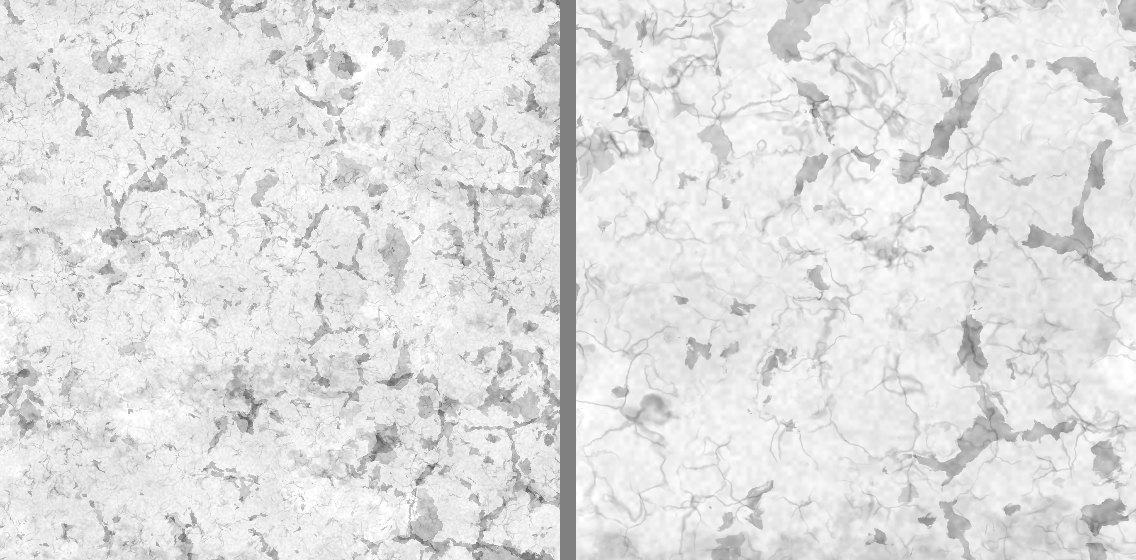
Left, the full canvas; right, a detail of the centre.
This texture is drawn by a three.js fragment shader. Its source:

```glsl
#define BASE_TONE 0.945
#define CLOUD_DEPTH 0.055
#define HAIRLINE_DEPTH 0.15
#define CRACK_DEPTH 0.15
#define TRAIL_DEPTH 0.22
#define PATCH_DEPTH 0.21
#define SMEAR_DEPTH 0.1
#define BLEACH_GAIN 0.055
#define GRAIN_GAIN 0.07
#define COARSE_WARP 0.045
#define FINE_WARP 0.018

varying vec2 vUv;

vec2 hash22(vec2 p) {
  vec3 q = fract(vec3(p.xyx) * vec3(0.1031, 0.1030, 0.0973));
  q += dot(q, q.yzx + 33.33);
  return fract((q.xx + q.yz) * q.zy);
}

float noise(vec2 p) {
  vec2 cell = floor(p);
  vec2 f = fract(p);
  vec2 w = f * f * (3.0 - 2.0 * f);
  float bottom = mix(hash22(cell).x, hash22(cell + vec2(1.0, 0.0)).x, w.x);
  float top = mix(hash22(cell + vec2(0.0, 1.0)).x, hash22(cell + 1.0).x, w.x);
  return mix(bottom, top, w.y);
}

// Layered noise, each octave turned to hide the lattice
float fbm(vec2 p) {
  float sum = 0.0;
  float weight = 0.516;
  for (int i = 0; i < 5; i++) {
    sum += weight * noise(p);
    p = mat2(1.6, 1.2, -1.2, 1.6) * p + 17.3;
    weight *= 0.5;
  }
  return sum;
}

vec2 wobble(vec2 p) {
  return vec2(fbm(p), fbm(p + 41.0)) - 0.5;
}

// Gap between the two nearest grain centres: zero on grain borders
float grainBorder(vec2 p) {
  vec2 cell = floor(p);
  float nearest = 8.0;
  float second = 8.0;
  for (int y = -1; y <= 1; y++) {
    for (int x = -1; x <= 1; x++) {
      vec2 id = cell + vec2(float(x), float(y));
      float d = length(id + hash22(id) - p);
      second = min(second, max(nearest, d));
      nearest = min(nearest, d);
    }
  }
  return second - nearest;
}

float line(float distanceToLine, float width) {
  return 1.0 - smoothstep(0.0, width, distanceToLine);
}

void main() {
  vec2 p = vUv + 3.0;
  vec2 warped = p + COARSE_WARP * wobble(p * 17.0);
  vec2 frayed = warped + FINE_WARP * wobble(p * 65.0 + 7.0);
  float fine = fbm(p * 85.0 + 9.0);
  float region = fbm(p * 7.0 + 23.0);

  // Soft clouds and granular surface
  float tone = BASE_TONE + 0.07 * (fine - 0.5);
  tone -= CLOUD_DEPTH * smoothstep(0.4, 0.75, fbm(p * vec2(8.0, 13.0)) + 0.7 * (fine - 0.5));
  tone += GRAIN_GAIN * (noise(p * 330.0) - 0.5);

  // Broken hairlines around small grains, and winding cracks at two sizes
  float strength = 0.2 + noise(p * 16.0 + 5.0);
  float broken = smoothstep(0.3, 0.62, fbm(p * 60.0 + 33.0));
  float hairline = line(grainBorder(frayed * 30.0), 0.085);
  float crack = line(abs(fbm(warped * 17.0 + 61.0) - 0.5), 0.024);
  crack += 0.7 * line(abs(fbm(p * 34.0 + 97.0) - 0.5), 0.03);
  tone -= strength * broken * (HAIRLINE_DEPTH * hairline + CRACK_DEPTH * crack);

  // Crumbling dark trails along the borders of large grains
  float trail = line(grainBorder(frayed * 9.0 + 2.0), 0.2);
  trail *= smoothstep(0.36, 0.64, region);
  float crumbs = smoothstep(0.0, 0.06, 0.37 * trail + fbm(frayed * 66.0) - 0.73);
  tone -= TRAIL_DEPTH * crumbs * (0.25 + 1.4 * fbm(p * 110.0 + 3.0));

  // Small mineral patches with crisp ragged outlines
  float spot = fbm(frayed * vec2(21.0, 19.0) + 31.0) + 0.25 * (region - 0.5);
  float patchMask = smoothstep(0.69, 0.705, spot);
  tone -= PATCH_DEPTH * patchMask * (0.3 + 0.7 * noise(p * 13.0 + 70.0)) * (0.5 + fine);

  // Level smears
  float smear = fbm(warped * vec2(5.0, 17.0) + 53.0);
  tone -= SMEAR_DEPTH * smoothstep(0.62, 0.7, smear) * smoothstep(0.25, 0.65, fine);

  // Bleached areas
  float bleach = smoothstep(0.58, 0.74, fbm(p * vec2(9.0, 7.0) + 87.0));
  tone += BLEACH_GAIN * bleach * smoothstep(0.35, 0.6, fbm(p * 45.0 + 13.0));

  gl_FragColor = vec4(vec3(clamp(tone, 0.38, 1.0)), 1.0);
}
```
